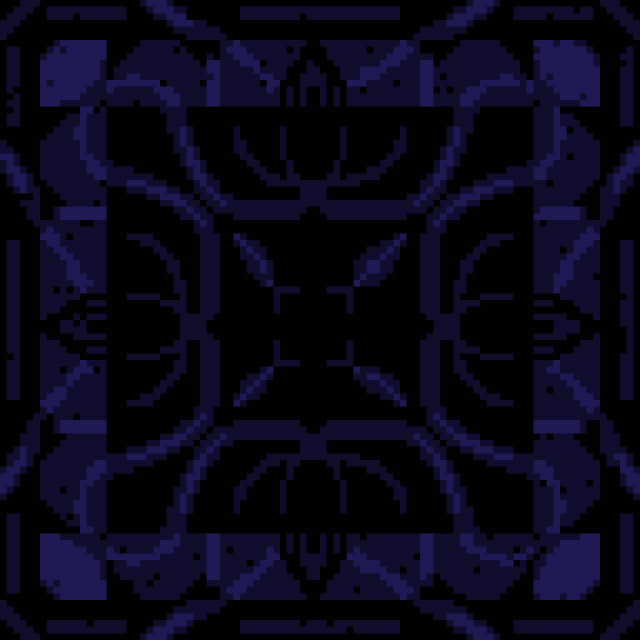
Reproduce this pattern procedurally as a Shadertoy shader.

```glsl
// A dim indigo kaleidoscope on a coarse grid of square cells.
// Each cell is folded into one octant, then panels, arcs and leaves are
// laid over each other; every overlap lifts the tone by one step.

#define CELLS 96.0
#define INNER 15.0
#define MIDDLE 32.0
#define OUTER 42.0
#define SPECKLE 0.035
#define BLACK vec3(0.0)
#define INDIGO vec3(0.06, 0.05, 0.17)
#define BRIGHT vec3(0.12, 0.10, 0.33)

float hash(vec2 p) {
    return fract(sin(dot(p, vec2(127.1, 311.7))) * 43758.5453);
}

float within(float x, float a, float b) {
    return step(a, x) * step(x, b);
}

// Approximate outline of an axis-aligned ellipse
float ellipseLine(vec2 p, vec2 radii, float width) {
    float k = length(p / radii);
    float slope = length(p / (radii * radii)) / max(k, 0.001);
    return step(abs(k - 1.0) / max(slope, 0.001), width);
}

float segmentLine(vec2 p, vec2 a, vec2 b, float width) {
    vec2 ab = b - a;
    float t = clamp(dot(p - a, ab) / dot(ab, ab), 0.0, 1.0);
    return step(length(p - a - ab * t), width);
}

// Leaf, its bright rib and two tails in the central square
float centreLayers(float lo, float hi, float along, float across) {
    float bend = (along - 13.0) / 5.0;
    float leaf = step(across, 2.1 * (1.0 - bend * bend));
    float rib = step(across, 0.4) * within(along, 8.0, 18.0);
    float tail = within(hi, 5.0, 6.0) * within(lo, 2.0, 6.0);
    return leaf + rib + tail;
}

// Nested petals that open outward from each side of the square
float petalLayers(vec2 p) {
    vec2 q = p - vec2(0.0, 28.0);
    float lower = step(q.y, 0.5);
    float narrow = ellipseLine(q, vec2(4.6, 8.5), 0.55);
    float wide = ellipseLine(q, vec2(12.4, 8.0), 0.65);
    return max(narrow, wide) * lower;
}

// Wide band that runs along the square and flares around the dark ovals
float flareLayers(vec2 p) {
    float bend = max(p.x - 9.0, 0.0);
    float curve = 16.5 + 0.0072 * bend * bend * bend;
    curve += max(2.5 - p.x, 0.0) * 0.8;
    float slope = 0.0216 * bend * bend;
    float d = abs(p.y - curve) / sqrt(1.0 + slope * slope);
    float band = step(d, 1.5) * step(p.y, 33.0);
    float glint = step(d, 0.6) * within(p.x, 14.0, 21.0) * step(p.y, 33.0);
    return band + glint;
}

// Side panel: flat by the axis, domed beyond, with a dark chevron
float panelLayers(vec2 p) {
    float flat_ = step(p.x, INNER);
    float dome = step(length((p - vec2(24.0, 31.5)) / vec2(8.2, 10.5)), 1.0);
    float edge = within(p.x, 15.0, 17.0) * step(p.y, 40.0);
    float fill = max(flat_, max(dome, edge));
    float chevron = step(abs(p.x - (41.5 - p.y) * 0.6), 1.2) * step(35.0, p.y);
    float teeth = step(fract(p.x / 2.0), 0.5) * step(p.x, 6.0) * step(p.y, 35.0);
    fill *= (1.0 - chevron) * (1.0 - teeth);
    float streak = segmentLine(p, vec2(12.5, 40.5), vec2(6.5, 35.5), 1.0);
    float glint = edge * step(p.x, 16.5) * step(p.y, 39.0);
    float ring = step(abs(length(p - vec2(28.0)) - 7.8), 0.75);
    return fill + streak + glint + ring * fill;
}

// Corner tile with a bright lens lying across the diagonal
float cornerLayers(float along, float across) {
    float bend = across / 7.5;
    float lens = step(abs(along - 53.0), 4.0 * (1.0 - bend * bend));
    float body = step(abs(along - 52.0), 5.5);
    return body + lens;
}

// Broken strips along the rim
float rimLayers(vec2 p) {
    float strip = within(p.y, 45.5, 47.0) * step(p.x, 12.0);
    float arc = segmentLine(p, vec2(25.0, 47.5), vec2(16.0, 42.0), 1.6);
    float glint = segmentLine(p, vec2(25.0, 47.5), vec2(20.0, 44.5), 0.8);
    float cap = within(p.x, 29.0, 41.0) * within(p.y, 45.0, 47.0);
    float tip = step(abs(p.x + p.y - 91.0), 1.5);
    return max(max(strip, arc), max(cap, tip)) + glint;
}

vec3 cellColour(vec2 uv) {
    vec2 cell = floor(uv * CELLS);
    vec2 p = cell + 0.5 - 0.5 * CELLS;
    p = abs(p + step(abs(p), vec2(8.0)));
    float lo = min(p.x, p.y);
    float hi = max(p.x, p.y);
    vec2 folded = vec2(lo, hi);
    float along = (hi + lo) * 0.7071;
    float across = (hi - lo) * 0.7071;

    float tone = 0.0;
    if (hi < INNER) tone = centreLayers(lo, hi, along, across);
    else if (hi < MIDDLE) {
        tone = flareLayers(folded);
        if (lo < INNER) tone = max(tone, petalLayers(folded));
    }
    else if (hi < OUTER) tone = lo < MIDDLE ? panelLayers(folded) : cornerLayers(along, across);
    else tone = rimLayers(folded);

    if (hi > MIDDLE && hash(cell) < SPECKLE) tone -= 1.0;
    vec3 colour = mix(BLACK, INDIGO, clamp(tone, 0.0, 1.0));
    return mix(colour, BRIGHT, clamp(tone - 1.0, 0.0, 1.0));
}

void mainImage(out vec4 fragColor, in vec2 fragCoord) {
    // Four samples per point smooth the cell borders
    vec3 sum = vec3(0.0);
    for (int i = 0; i < 4; i++) {
        vec2 offset = vec2(float(i % 2), float(i / 2)) * 0.5 - 0.25;
        sum += cellColour((fragCoord + offset) / iResolution.xy);
    }
    fragColor = vec4(sum * 0.25, 1.0);
}
```
